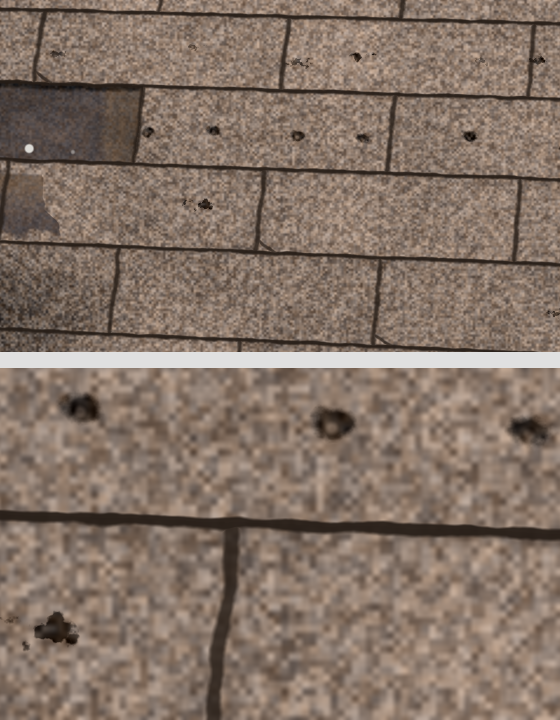
Top: the whole. Bottom: its middle third, enlarged.
Write a Shadertoy shader that draws this texture.

```glsl
#define SHINGLE vec3(0.545, 0.472, 0.420)
#define UNDERLAY vec3(0.300, 0.262, 0.250)
#define BARE_BROWN vec3(0.390, 0.325, 0.275)
#define GAP vec3(0.150, 0.115, 0.090)
#define PEBBLE vec3(0.86, 0.85, 0.83)
#define COURSE_HEIGHT 0.2
#define COURSE_GROWTH 0.0068
#define TAB_WIDTH 0.70
#define SEAM 0.0050
#define GRAIN 0.44
#define GRAIN_SCALE 150.0
#define MARK_SPACING 0.24

float hash(vec2 p) {
    return fract(sin(dot(p, vec2(127.1, 311.7))) * 43758.5453);
}

float noise(vec2 p) {
    vec2 i = floor(p), f = fract(p);
    f = f * f * (3.0 - 2.0 * f);
    return mix(mix(hash(i), hash(i + vec2(1, 0)), f.x),
               mix(hash(i + vec2(0, 1)), hash(i + vec2(1, 1)), f.x), f.y);
}

float fbm(vec2 p) {
    float sum = 0.0, amp = 0.5;
    for (int i = 0; i < 4; i++) {
        sum += amp * noise(p);
        p = p * 2.1 + 17.3;
        amp *= 0.5;
    }
    return sum / 0.9375;
}

// Course number measured downwards; courses tilt and widen towards the viewer
float courseAt(vec2 p, out float height) {
    float b = COURSE_HEIGHT + 0.005 * p.x;
    float c = 0.025 + 0.026 * p.x - p.y;
    height = sqrt(b * b - 4.0 * COURSE_GROWTH * c);
    return (height - b) / (2.0 * COURSE_GROWTH);
}

// Nail holes in the second course, ragged scuffs in the others
float markAt(vec2 p, float row, float f, float height) {
    float id = floor(p.x / MARK_SPACING);
    vec2 key = vec2(id, row + 5.0);
    float hole = 1.0 - step(0.5, abs(row - 1.0));
    float density = mix(0.95, 0.2, smoothstep(1.0, 2.0, row));
    float centre = (id + 0.5 + 0.5 * (hash(key) - 0.5)) * MARK_SPACING;
    float level = 0.55 + 0.22 * (hash(key + 3.7) - 0.5);
    vec2 d = vec2(p.x - centre, (f - level) * height);
    float ragged = (fbm(p * 65.0) - 0.5) * mix(0.06, 0.012, hole);
    float r = length(d * mix(vec2(0.5, 1.4), vec2(0.8, 1.1), hole)) + ragged;
    float size = mix(0.008, 0.015, hole);
    float mark = 1.0 - smoothstep(size - 0.005, size + 0.005, r);
    float nailHead = 1.0 - smoothstep(0.002, 0.008, length(d - vec2(-0.001, 0.005)));
    mark *= 1.0 - 0.5 * hole * nailHead;
    return mark * step(hash(key + 9.1), density) * mix(0.5, 0.95, max(hole, hash(key + 5.3)));
}

void mainImage(out vec4 fragColor, in vec2 fragCoord) {
    vec2 p = vec2(fragCoord.x, iResolution.y - fragCoord.y) / iResolution.y;
    float px = 1.0 / iResolution.y;
    vec2 wobble = vec2(fbm(p * 22.0), fbm(p * 18.0 + 40.0)) - 0.5;

    // Courses and staggered tabs
    float height;
    float course = courseAt(p + vec2(0.0, 0.007 * wobble.y), height);
    float row = floor(course), f = course - row;
    float width = TAB_WIDTH + 0.015 * row;
    float offset = mod(row, 2.0) < 0.5 ? 0.11 - 0.05 * row : 0.43 - 0.035 * row;
    float slant = 0.034 * (1.0 - 0.3 * p.x) * (f - 0.5);
    float t = (p.x - offset + slant + 0.010 * wobble.x) / width;
    float tab = floor(t);
    float below = f * height, above = (1.0 - f) * height;
    float side = (t - tab) * width;
    float joint = min(side, width - side);

    // Weathered tab tone
    float stain = fbm(p * 5.0 + 8.0);
    float tone = 1.0 + 0.09 * (hash(vec2(tab, row) + 2.3) - 0.5) + 0.22 * (stain - 0.5);
    tone += 0.05 * (1.0 - smoothstep(-0.5, 0.5, row));
    tone -= 0.32 * (1.0 - smoothstep(0.05, 0.42, length((p - vec2(0.0, 0.9)) * vec2(0.9, 1.5))));
    tone -= 0.16 * exp(-below / 0.012);
    vec3 col = SHINGLE * tone;
    col = mix(col, GAP, markAt(p, row, f, height));

    // Missing tab and torn patch exposing the underlay
    float slot = step(abs(row - 1.0), 0.5) * step(tab, -0.5);
    float tornEdge = 0.122 + 0.045 * smoothstep(0.59, 0.64, p.y) + 0.025 * wobble.x;
    float torn = step(abs(row - 2.0), 0.5) * (1.0 - smoothstep(-0.003, 0.003, p.x - tornEdge));
    torn *= smoothstep(0.15, 0.2, f) * (1.0 - smoothstep(0.84, 0.94, f + 0.3 * wobble.y));
    float bare = max(slot, torn);
    float brown = slot * smoothstep(0.27, 0.32, p.x + 0.06 * wobble.y)
                + torn * (1.0 - smoothstep(0.52, 0.61, p.y + 0.05 * wobble.x));
    vec3 under = mix(UNDERLAY, BARE_BROWN, brown) * (0.7 + 0.6 * stain);
    under *= 1.0 - 0.6 * slot * (1.0 - smoothstep(0.010, 0.024, below + 0.015 * wobble.x));
    col = mix(col, under, bare);

    // Mineral granules
    float fine = noise(p * GRAIN_SCALE), coarse = noise(p * GRAIN_SCALE * 0.55 + 31.0);
    float grain = (0.6 * fine + 0.4 * coarse - 0.5) * GRAIN * (1.0 - 0.65 * bare);
    float tint = noise(p * GRAIN_SCALE * 0.7 + 77.0) - 0.5;
    col += grain * vec3(1.0, 0.94, 0.88) + 0.04 * tint * vec3(1.0, 0.0, -1.0);

    // Seams: crisp butt edge, softer shadow below, open joints and chipped corners
    float wear = fbm(p * 35.0 + 60.0);
    float seamWidth = SEAM * (0.45 + wear);
    float butt = 1.0 - smoothstep(seamWidth - px, seamWidth + 0.003 + px, min(above * 1.5, below));
    float jointWidth = SEAM * (0.35 + 1.1 * wear);
    float open = 1.0 - smoothstep(jointWidth - px, jointWidth + 0.004 + px, joint);
    float chip = hash(vec2(tab, row) + 6.6) > 0.65 ? 0.028 : -1.0;
    float cut = abs(side * 0.55 + above * 0.85 - chip + 0.008 * wobble.x);
    float crack = 1.0 - smoothstep(0.0015, 0.005 + px, cut);
    col = mix(col, GAP, max(butt * 0.94, max(open * 0.82, crack * 0.75 * (1.0 - bare))));

    // Pale pebbles caught in the open slot
    for (float i = 0.0; i < 2.0; i++) {
        vec2 centre = vec2(0.083 + 0.124 * i, 0.422 + 0.010 * i);
        float radius = 0.013 - 0.007 * i;
        float pebble = 1.0 - smoothstep(radius - 0.004, radius + px, length(p - centre));
        col = mix(col, PEBBLE, pebble * (1.0 - 0.55 * i));
    }
    fragColor = vec4(clamp(col, 0.0, 1.0), 1.0);
}
```
